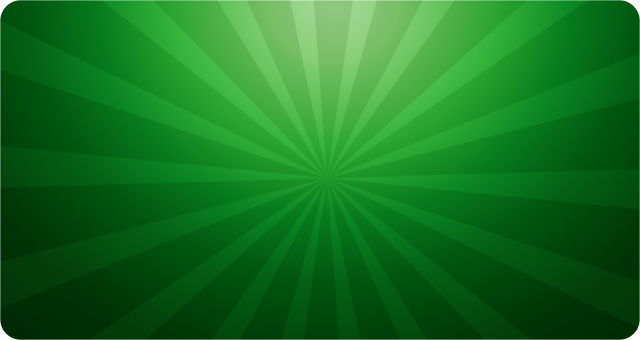
This background is drawn by a Shadertoy shader. Its source:

```glsl
// A green sunburst on a rounded card: a radial glow from the top edge
// fades through deepening greens, overlaid by eighteen pale rays that
// repeat by angle. Lengths are in units of the canvas height.

const float TAU = 6.2831853;

// Glow colour, from pale at its source to near black far away
vec3 glowColor(float d) {
    vec3 c = vec3(0.56, 0.78, 0.50);
    c = mix(c, vec3(0.46, 0.745, 0.39), smoothstep(0.00, 0.22, d));
    c = mix(c, vec3(0.17, 0.645, 0.19), clamp((d - 0.18) / 0.26, 0.0, 1.0));
    c = mix(c, vec3(0.03, 0.480, 0.11), clamp((d - 0.44) / 0.20, 0.0, 1.0));
    c = mix(c, vec3(0.00, 0.335, 0.06), clamp((d - 0.64) / 0.19, 0.0, 1.0));
    c = mix(c, vec3(0.00, 0.205, 0.02), clamp((d - 0.83) / 0.26, 0.0, 1.0));
    return mix(c, vec3(0.00, 0.140, 0.01), clamp((d - 1.09) / 0.30, 0.0, 1.0));
}

// Coverage of evenly spaced wedges around the origin
float rayMask(vec2 p, float pixel) {
    float period = TAU / 18.0;
    float angle = atan(p.x, p.y) - radians(12.0);
    float offset = abs(mod(angle + 0.5 * period, period) - 0.5 * period);
    float edge = (offset - radians(3.7)) * length(p);
    return 1.0 - smoothstep(-pixel, pixel, edge);
}

float roundedBox(vec2 p, vec2 halfSize, float radius) {
    vec2 q = abs(p) - halfSize + radius;
    return length(max(q, 0.0)) + min(max(q.x, q.y), 0.0) - radius;
}

void mainImage(out vec4 fragColor, in vec2 fragCoord) {
    float pixel = 1.0 / iResolution.y;
    vec2 size = vec2(iResolution.x * pixel, 1.0);
    vec2 p = fragCoord * pixel;

    // Wide glow at the top
    vec2 fromGlow = p - vec2(0.522 * size.x, 1.0);
    vec3 color = glowColor(length(fromGlow * vec2(0.92, 1.0)));

    // Rays lift the colour beneath them
    float ray = rayMask(p - vec2(0.511 * size.x, 0.476), pixel);
    vec3 lit = color * vec3(1.12, 1.04, 1.14) + vec3(0.012, 0.035, 0.015);
    color = mix(color, lit, ray);

    // White outside the rounded card, with a faint rim
    float card = roundedBox(p - 0.5 * size, 0.5 * size - 0.0009, 0.06);
    float coverage = clamp(0.5 - card / pixel, 0.0, 1.0);
    fragColor = vec4(mix(vec3(1.0), color, coverage), 1.0);
}
```
